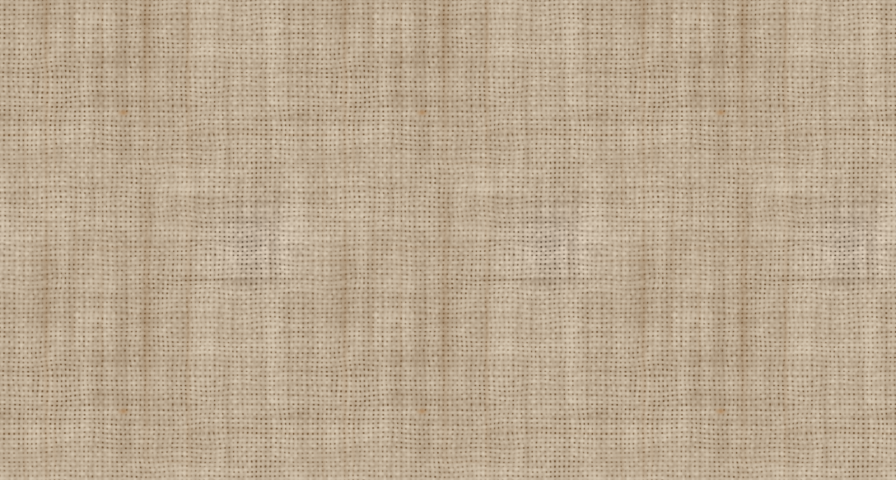
Give the GLSL for this texture, as a WebGL 2 fragment shader.

```glsl
#version 300 es
precision highp float;

#define TILES_ACROSS 3.0
#define SEAM_HEIGHT 0.93
#define THREADS vec2(64.0, 62.0)
#define WOBBLE 0.7
#define HOLE_DEPTH 0.52
#define YARN_VARIATION 0.26
#define FIBRE_GRAIN 0.20
#define SLUBS 12
#define SHADOW vec3(0.49, 0.385, 0.27)
#define FLAX vec3(0.80, 0.738, 0.65)
#define OCHRE vec3(0.67, 0.47, 0.27)
#define ASH vec3(0.745, 0.69, 0.635)

uniform vec2 u_resolution;
out vec4 fragColor;

const float PI = 3.14159265;

// Integer hash, 0 to 1
float hash(vec2 cell, int seed) {
    uvec2 q = uvec2(ivec2(cell)) * uvec2(1597u, 3571u);
    uint h = q.x ^ (q.y << 8) ^ (uint(seed) * 7919u);
    h = (h ^ (h >> 16)) * 73244475u;
    h = (h ^ (h >> 15)) * 40503001u;
    return float((h ^ (h >> 16)) & 65535u) / 65535.0;
}

// Value noise that wraps at the tile edges
float noise(vec2 uv, vec2 cells, int seed) {
    vec2 p = uv * cells, i = floor(p), f = fract(p);
    f = f * f * (3.0 - 2.0 * f);
    vec2 a = mod(i, cells), b = mod(i + 1.0, cells);
    return mix(mix(hash(a, seed), hash(vec2(b.x, a.y), seed), f.x),
               mix(hash(vec2(a.x, b.y), seed), hash(b, seed), f.x), f.y);
}

// Signed offset from a to b on the wrapped tile
vec2 wrapped(vec2 a, vec2 b) {
    return fract(a - b + 0.5) - 0.5;
}

// Soft streak with half-extents given by size
float streak(vec2 uv, vec2 center, vec2 size) {
    vec2 d = wrapped(uv, center) / size;
    return exp(-dot(d, d));
}

// Plain weave: raised yarns and dark holes at their corners
float weave(vec2 uv) {
    vec2 bend = vec2(noise(uv, vec2(16.0, 12.0), 1), noise(uv, vec2(10.0, 20.0), 2)) - 0.5;
    vec2 yarn = uv * THREADS + WOBBLE * bend;
    vec2 gap = 0.5 + 0.5 * cos(2.0 * PI * yarn);
    vec2 crossing = mod(floor(yarn + 0.5), THREADS);
    float openness = 0.35 + 1.1 * hash(crossing, 3);
    openness *= 0.65 + 0.7 * noise(uv, vec2(9.0, 8.0), 4);
    float hole = gap.x * gap.x * gap.y * gap.y;
    float overUnder = sin(PI * yarn.x) * sin(PI * yarn.y);
    return 0.04 * overUnder - 0.10 * (gap.y - 0.5) - 0.05 * (gap.x - 0.5)
         - HOLE_DEPTH * openness * hole;
}

// Uneven yarn thickness along the warp, the weft and the fibres
float yarnTone(vec2 uv) {
    float warp = noise(uv, vec2(THREADS.x, 5.0), 5) - 0.5;
    float weft = noise(uv, vec2(6.0, THREADS.y), 6) - 0.5;
    float bands = noise(uv, vec2(22.0, 2.0), 7) + noise(uv, vec2(3.0, 18.0), 8) - 1.0;
    float grain = noise(uv, THREADS * 2.0, 9) - 0.5;
    return YARN_VARIATION * (0.7 * warp + 0.6 * weft + 0.45 * bands) + FIBRE_GRAIN * grain;
}

// Scattered thick yarns, alternately upright and level
float slubs(vec2 uv) {
    float sum = 0.0;
    for (int i = 0; i < SLUBS; i++) {
        vec2 id = vec2(float(i), 3.0);
        vec2 center = vec2(hash(id, 11), hash(id, 12));
        vec2 size = vec2(0.006, 0.06 + 0.18 * hash(id, 13));
        sum += streak(uv, center, i % 2 == 0 ? size : size.yx) * (0.4 + 0.6 * hash(id, 14));
    }
    return sum;
}

void main() {
    vec2 uv = fract(TILES_ACROSS * gl_FragCoord.xy / u_resolution.x - vec2(0.0, SEAM_HEIGHT));

    // Broad shading: paler right side, darker left columns, slight step at the seam
    float pale = streak(uv, vec2(0.86, 0.55), vec2(0.19, 0.7));
    float cloud = noise(uv, vec2(5.0, 4.0), 10) - 0.5;
    float tone = 0.83 + 0.07 * pale + 0.09 * cloud - 0.05 * (uv.y - 0.5);
    float columns = streak(uv, vec2(0.155, 0.5), vec2(0.010, 0.6))
                  + streak(uv, vec2(0.49, 0.6), vec2(0.014, 0.5))
                  + streak(uv, vec2(0.63, 0.5), vec2(0.009, 0.5));
    float rows = streak(uv, vec2(0.84, 0.28), vec2(0.22, 0.006))
               + streak(uv, vec2(0.80, 0.74), vec2(0.25, 0.007));

    // Cloth
    float slub = slubs(uv);
    tone += weave(uv) + yarnTone(uv) - 0.07 * slub - 0.09 * columns - 0.18 * rows;
    vec3 color = mix(SHADOW, FLAX, clamp(tone, 0.0, 1.12));

    // Tints: grey patch, warm yarns, one ochre fleck
    float ash = streak(uv, vec2(0.86, 0.86), vec2(0.14, 0.13));
    float fleck = streak(uv, vec2(0.414, 0.30), vec2(0.014, 0.009));
    color = mix(color, ASH * (0.3 + 0.85 * tone), 0.45 * ash);
    color = mix(color, OCHRE, clamp(0.10 * columns + 0.08 * slub + 0.55 * fleck, 0.0, 0.7));
    fragColor = vec4(color, 1.0);
}
```
